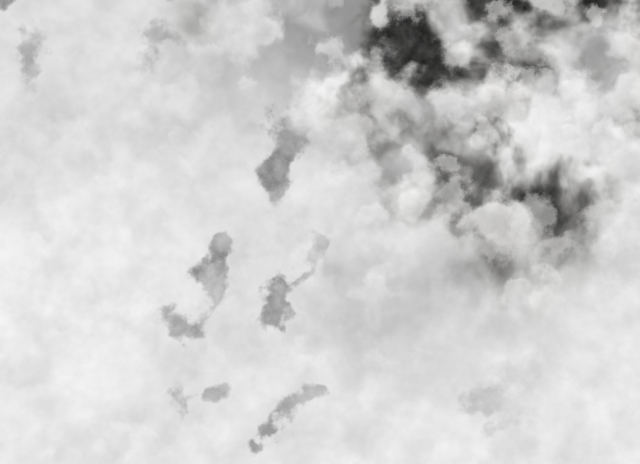
Reproduce this texture procedurally as a WebGL 2 fragment shader.

```glsl
#version 300 es
precision highp float;
// Pale overcast seen from above: soft haze, billowing puffs, dark gaps and ragged rifts.

#define HAZE_TONE 0.872
#define HAZE_CONTRAST 0.24
#define VEIL_DEPTH 0.30
#define GROUND_TONE 0.17
#define GAP_DEPTH 0.95
#define GAP_SCALE 5.6
#define STORM_CENTRE vec2(1.14, 0.90)
#define PUFF_CELL 0.21
#define PUFF_CHANCE 0.55
#define RIFT_CELL 0.25
#define RIFT_CHANCE 0.62
#define RIFT_DEPTH 0.40

uniform vec2 u_resolution;
out vec4 outColor;

vec3 hash3(vec2 p) {
    vec3 q = fract(p.xyx * vec3(0.1031, 0.1030, 0.0973));
    q += dot(q, q.yxz + 33.33);
    return fract((q.xxy + q.yzz) * q.zyx);
}

float noise(vec2 p) {
    vec2 cell = floor(p), f = fract(p);
    f = f * f * f * (f * (f * 6.0 - 15.0) + 10.0);
    float low = mix(hash3(cell).x, hash3(cell + vec2(1, 0)).x, f.x);
    float high = mix(hash3(cell + vec2(0, 1)).x, hash3(cell + vec2(1, 1)).x, f.x);
    return mix(low, high, f.y);
}

float fbm(vec2 p) {
    const mat2 turn = mat2(1.6, 1.2, -1.2, 1.6);
    float sum = 0.0, amp = 0.5;
    for (int i = 0; i < 5; i++) {
        sum += amp * noise(p);
        p = turn * p + 17.3;
        amp *= 0.54;
    }
    return sum / 1.037;
}

// Paints one layer of scattered billows, bright above and shaded below.
float paintPuffs(float tone, vec2 p, float size, float strength, float seed) {
    vec2 q = p / size;
    vec2 warp = vec2(fbm(q * 2.2 + seed), fbm(q * 2.2 + seed + 41.0)) - 0.5;
    q += warp * 0.9;
    vec2 base = floor(q);
    for (int y = -1; y <= 1; y++)
    for (int x = -1; x <= 1; x++) {
        vec2 cell = base + vec2(x, y);
        vec3 rnd = hash3(cell + seed);
        vec3 look = hash3(cell + seed + 71.0);
        vec2 d = q - cell - 0.2 - 0.6 * rnd.xy;
        float radius = mix(0.34, 0.66, rnd.z);
        float cover = smoothstep(radius, radius * 0.45, length(d));
        float lit = mix(0.82, 0.93, look.y) + 0.09 * d.y / radius + 0.12 * warp.x;
        tone = mix(tone, lit, cover * strength * step(look.x, PUFF_CHANCE));
    }
    return tone;
}

// Coverage of eroded patches and streaks, mostly leaning up to the right.
float rifts(vec2 p) {
    vec2 wobble = vec2(fbm(p * 9.0 + 5.0), fbm(p * 9.0 + 63.0)) - 0.5;
    vec2 q = (p + wobble * 0.13) / RIFT_CELL;
    vec2 base = floor(q);
    float erosion = 2.6 * (fbm(p * 19.0 + 9.0) - 0.5);
    float cover = 0.0;
    for (int y = -1; y <= 1; y++)
    for (int x = -1; x <= 1; x++) {
        vec2 cell = base + vec2(x, y);
        vec3 rnd = hash3(cell + 19.0);
        vec3 look = hash3(cell + 83.0);
        float angle = mix(0.35, 1.45, rnd.z);
        vec2 axis = vec2(cos(angle), sin(angle));
        vec2 d = q - cell - 0.25 - 0.5 * rnd.xy;
        float halfLength = mix(0.04, 0.42, look.y);
        d -= axis * clamp(dot(d, axis), -halfLength, halfLength);
        float width = mix(0.10, 0.20, look.z);
        float inside = 1.0 - length(d) / width;
        float patchy = smoothstep(0.0, 0.75, inside + erosion) * smoothstep(-0.6, 0.3, inside);
        cover = max(cover, patchy * mix(0.35, 1.0, look.y) * step(look.x, RIFT_CHANCE));
    }
    return cover * mix(0.5, 1.1, fbm(p * 55.0 + 31.0));
}

void main() {
    vec2 p = gl_FragCoord.xy / u_resolution.y;

    // Broken cloud gathers around one corner and thins out away from it.
    vec2 drift = vec2(fbm(p * 3.0 + 2.0), fbm(p * 3.0 + 29.0)) - 0.5;
    vec2 away = (p + drift * 0.4 - STORM_CENTRE) * vec2(0.9, 1.15);
    float storm = smoothstep(0.92, 0.05, length(away));

    // Haze, with grey veils under the broken cloud.
    float tone = HAZE_TONE + HAZE_CONTRAST * (fbm(p * 2.3 + drift * 0.6 + 7.0) - 0.5);
    float veil = smoothstep(0.34, 0.68, fbm(p * 4.5 + drift + 23.0));
    tone -= VEIL_DEPTH * veil * smoothstep(0.05, 0.7, storm);

    // Rifts in the calm haze.
    tone -= RIFT_DEPTH * rifts(p) * (1.0 - smoothstep(0.1, 0.5, storm))
          * smoothstep(1.3, 0.8, p.x);

    // Puffs from large to small; the first lie below the gaps' rims.
    float strength = mix(0.35, 0.9, smoothstep(0.0, 0.6, storm));
    tone = paintPuffs(tone, p, PUFF_CELL, strength, 3.0);

    // Ragged gaps down to dark ground.
    float opening = fbm(p * GAP_SCALE + drift * 0.8 + 13.0) + 0.25 * (storm - 0.6);
    float gap = GAP_DEPTH * smoothstep(0.12, 0.75, storm) * smoothstep(0.45, 0.74, opening);
    float ground = GROUND_TONE + 0.35 * (fbm(p * 30.0) - 0.5);
    tone = mix(tone, ground, gap);
    tone = paintPuffs(tone, p, PUFF_CELL * 0.68, strength * 0.9, 37.0);
    tone = paintPuffs(tone, p, PUFF_CELL * 0.4, strength * 0.6, 59.0);

    // Fine wisps over everything.
    tone += 0.09 * (fbm(p * 17.0 + 51.0) - 0.5) + 0.04 * (fbm(p * 48.0 + 11.0) - 0.5);

    // Nearly neutral greys, a little warm where the haze thins.
    vec3 tint = vec3(0.0, 0.003, 0.0) + vec3(0.02, 0.0, -0.02) * gap * (1.0 - gap);
    outColor = vec4(clamp(vec3(tone) + tint, 0.0, 0.98), 1.0);
}
```
